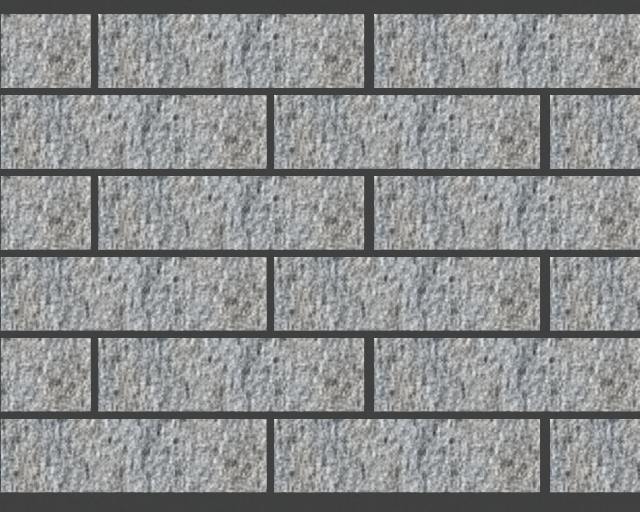
A Shadertoy shader for this texture:

```glsl
// Running-bond wall of six courses of rough grey stone in dark, flat mortar.
// Each brick is a box distance; its face is embossed value noise stretched
// upright, so every brick carries the same chiselled grain.

#define COURSES 6.0
#define CANVAS_SHAPE vec2(1.0, 0.7995)
#define PITCH vec2(0.4310, 0.1263)
#define BRICK vec2(0.4154, 0.1152)
#define FIRST_BRICK vec2(0.1536, 0.0221)
#define COURSE_SHIFT 0.2747
#define LEFT_EXTENSION 0.0039
#define MORTAR vec3(0.250, 0.252, 0.252)
#define STONE_TONE 0.627
#define RELIEF 0.52

float hash(vec2 cell) {
    vec3 q = fract(vec3(cell.xyx) * 0.1031);
    q += dot(q, q.yzx + 33.33);
    return fract((q.x + q.y) * q.z);
}

float valueNoise(vec2 p) {
    vec2 cell = floor(p), f = fract(p);
    f = f * f * (3.0 - 2.0 * f);
    float low = mix(hash(cell), hash(cell + vec2(1, 0)), f.x);
    float high = mix(hash(cell + vec2(0, 1)), hash(cell + vec2(1, 1)), f.x);
    return mix(low, high, f.y);
}

// Height of the split face: upright ridges with finer crumbs on top
float stoneHeight(vec2 p) {
    p.x += 0.006 * valueNoise(p * vec2(30.0, 45.0));
    return 0.5 * valueNoise(p * vec2(145.0, 72.0))
         + 0.3 * valueNoise(p * vec2(260.0, 190.0) + 17.0);
}

vec3 stoneColour(vec2 p) {
    // Light from the upper left, p.y pointing down
    float relief = stoneHeight(p) - stoneHeight(p - vec2(0.0030, 0.0026));
    float grain = valueNoise(p * 310.0 + 41.0) - 0.5;
    float streak = valueNoise(p * vec2(48.0, 9.0) + 73.0) - 0.5;
    float pits = smoothstep(0.68, 0.92, valueNoise(p * vec2(115.0, 58.0) + 9.0));
    float tone = STONE_TONE + RELIEF * relief + 0.21 * grain
               + 0.12 * streak - 0.17 * pits;

    // Faint drift between cool and warm grey
    float warmth = valueNoise(p * vec2(22.0, 12.0) + 5.0) - 0.55;
    vec3 tint = vec3(0.035, 0.002, -0.035) * warmth + vec3(-0.004, 0.002, 0.003);
    return clamp(vec3(tone) + tint, 0.22, 0.86);
}

void mainImage(out vec4 fragColor, in vec2 fragCoord) {
    vec2 uv = fragCoord / iResolution.xy;
    vec2 p = vec2(uv.x, 1.0 - uv.y) * CANVAS_SHAPE;
    float pixel = CANVAS_SHAPE.y / iResolution.y;

    // Course and brick under this point
    float course = clamp(floor((p.y - FIRST_BRICK.y) / PITCH.y), 0.0, COURSES - 1.0);
    vec2 start = FIRST_BRICK + vec2(COURSE_SHIFT * mod(course, 2.0), course * PITCH.y);
    float column = floor((p.x - start.x) / PITCH.x);
    vec2 local = p - start - vec2(column * PITCH.x, 0.0);

    // The leftmost bricks reach a little further into their joint
    vec2 size = BRICK + vec2(column < 0.0 ? LEFT_EXTENSION : 0.0, 0.0);
    vec2 outside = abs(local - 0.5 * size) - 0.5 * size;
    float edge = max(max(outside.x, outside.y), 0.0012 - p.x);
    edge += 0.0007 * (valueNoise(local * 240.0) - 0.5);
    float brick = 1.0 - smoothstep(-0.6 * pixel, 0.6 * pixel, edge);

    vec3 mortar = MORTAR + 0.012 * (valueNoise(p * 330.0) - 0.5);
    fragColor = vec4(mix(mortar, stoneColour(local + 1.0), brick), 1.0);
}
```
